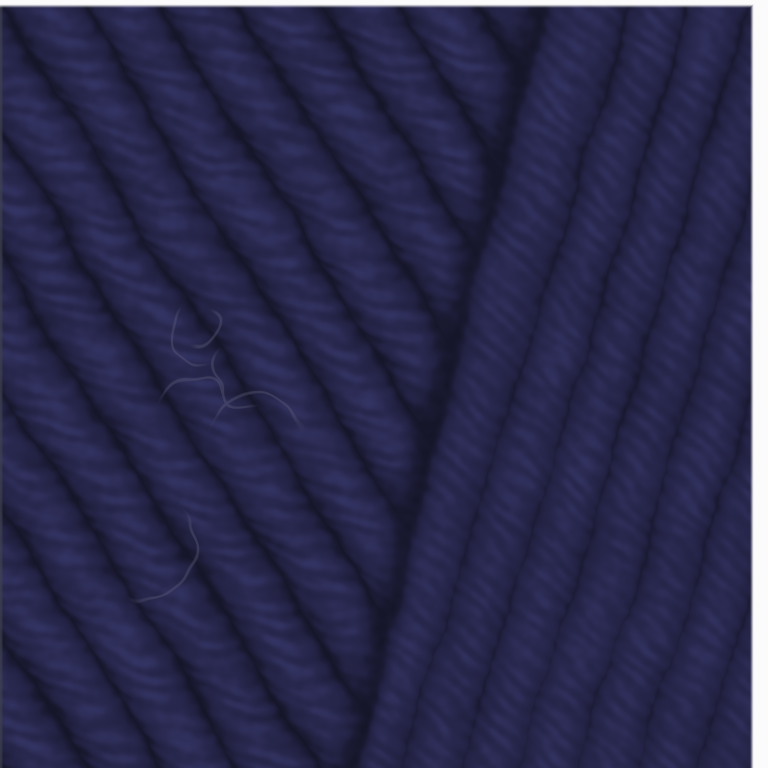
Reproduce this texture procedurally as a Shadertoy shader.

```glsl
// Navy knitted yarn: two fans of twisted strands meeting at a slanted seam, with a white margin.
#define LEFT_PITCH 0.165
#define RIGHT_PITCH 0.077
#define LEFT_SLOPE 1.6
#define RIGHT_LEAN 0.30
#define LEFT_TWIST 38.0
#define RIGHT_TWIST 46.0
#define MARGIN vec2(0.979, 0.992)
#define GROOVE_COLOR vec3(0.085, 0.085, 0.165)
#define YARN_COLOR vec3(0.145, 0.143, 0.285)
#define LIGHT_COLOR vec3(0.205, 0.205, 0.395)
#define HAIR_COLOR vec3(0.36, 0.36, 0.47)
#define PAPER_COLOR vec3(0.985)

const float TAU = 6.2831853;

vec2 hash2(vec2 p) {
    vec3 q = fract(p.xyx * vec3(0.1031, 0.1030, 0.0973));
    q += dot(q, q.yzx + 33.33);
    return fract((q.xx + q.yz) * q.zy);
}

float cornerSlope(vec2 cell, vec2 offset) {
    float angle = TAU * hash2(cell).x;
    return dot(vec2(cos(angle), sin(angle)), offset);
}

// Gradient noise, about -0.7 to 0.7
float noise(vec2 p) {
    vec2 i = floor(p), f = p - i;
    vec2 w = f * f * f * (f * (f * 6.0 - 15.0) + 10.0);
    vec2 e = vec2(1.0, 0.0);
    return mix(mix(cornerSlope(i, f), cornerSlope(i + e, f - e), w.x),
               mix(cornerSlope(i + e.yx, f - e.yx), cornerSlope(i + 1.0, f - 1.0), w.x), w.y);
}

float seamX(float y) {
    return 0.46 + 0.235 * y + 0.012 * y * y * y * y;
}

// Rounded cross-section of a strand: 0 in the groove, 1 on the crest
float strandBody(float phase) {
    return pow(abs(sin(0.5 * TAU * phase)), 0.75);
}

// Fine twisted plies running along lines of constant "across"
float plies(float across, float along, float turns, float strand) {
    float wobble = noise(vec2(along * 16.0, across * 22.0) + strand * 7.3);
    float wave = sin(TAU * turns * across + 4.5 * wobble + strand * 2.4);
    float streak = noise(vec2(along * 24.0, across * turns * 2.0) + strand * 3.7);
    return 0.5 * wave + 0.9 * streak;
}

float leftTone(vec2 p) {
    float phase = (1.0 - p.y - LEFT_SLOPE * p.x - 0.168) / LEFT_PITCH;
    phase += 0.16 * noise(p * 5.0) + 0.07 * noise(p * 17.0);
    float body = strandBody(phase);
    float twist = plies(p.y + 0.2 * p.x + 0.012 * body, p.x, LEFT_TWIST, floor(phase));
    return 0.04 + 0.64 * body + 0.20 * twist * (0.25 + 0.75 * body);
}

float rightTone(vec2 p) {
    float lean = RIGHT_LEAN * (1.0 - p.y) - 0.823;
    float phase = (p.x + lean) / RIGHT_PITCH;
    float seamPhase = (seamX(p.y) + lean) / RIGHT_PITCH;
    // The first strand fills the gap between the seam and the first groove
    if (phase < 0.0) phase /= max(-seamPhase, 0.3);
    phase += 0.14 * noise(p * 6.0 + 9.0) + 0.08 * noise(p * 19.0);
    float body = strandBody(phase);
    float twist = plies(0.74 * p.y + 0.67 * p.x, 0.67 * p.y - 0.74 * p.x,
                        RIGHT_TWIST, floor(phase) + 20.0);
    float depth = mix(0.38, 0.52, p.y);
    return 0.64 - depth * (1.0 - body) + 0.15 * twist * (0.3 + 0.7 * body);
}

// Loose hairs: thin broken arcs scattered on the left fan
float hairs(vec2 p) {
    float cover = 0.0;
    for (float i = 0.0; i < 6.0; i++) {
        vec2 center = vec2(0.16, 0.27) + vec2(0.22, 0.34) * hash2(vec2(i, 4.0));
        vec2 d = p - center + 0.012 * noise(p * 25.0 + i);
        float radius = 0.025 + 0.05 * hash2(vec2(i, 8.0)).y;
        float line = 1.0 - smoothstep(0.0006, 0.0028, abs(length(d) - radius));
        float arc = smoothstep(0.2, 0.7, sin(atan(d.y, d.x) + i * 2.1));
        cover = max(cover, line * arc);
    }
    return cover;
}

void mainImage(out vec4 fragColor, in vec2 fragCoord) {
    vec2 p = fragCoord / iResolution.xy;

    // Two fans joined at the seam, with a shadow on its left side
    float side = p.x - seamX(p.y) + 0.008 * noise(p * 14.0);
    float tone = mix(leftTone(p), rightTone(p), smoothstep(-0.008, 0.008, side));
    float shadowWidth = side < 0.0 ? 0.027 : 0.012;
    tone *= 1.0 - 0.8 * exp(-side * side / (shadowWidth * shadowWidth));

    // Uneven dye and fuzz
    tone += 0.12 * noise(p * 9.0 + 3.0) + 0.10 * noise(p * 70.0);
    vec3 color = mix(GROOVE_COLOR, YARN_COLOR, smoothstep(0.0, 0.48, tone));
    color = mix(color, LIGHT_COLOR, smoothstep(0.42, 0.95, tone));
    color = mix(color, HAIR_COLOR, 0.4 * hairs(p));

    // Grey left edge and soft white margin at the right and top
    color = mix(color, vec3(0.25, 0.26, 0.31), 0.7 * (1.0 - smoothstep(0.001, 0.005, p.x)));
    vec2 outside = smoothstep(MARGIN - 0.003, MARGIN + 0.003, p);
    color = mix(color, PAPER_COLOR, max(outside.x, outside.y));
    fragColor = vec4(color, 1.0);
}
```
